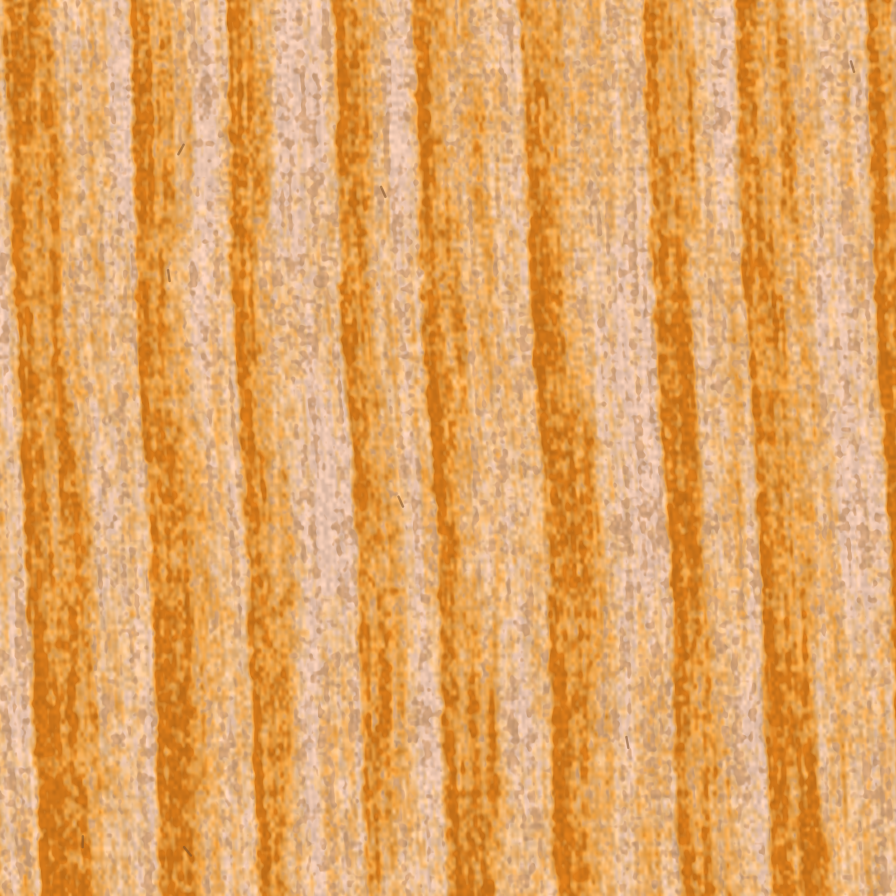
A WebGL 1 fragment shader for this texture:

```glsl
precision highp float;

// Softwood grain: leaning growth rings, each with a sharp dark left edge that
// fades to pale wood on the right. Jittered ring edges give the broad tone;
// stretched value noise adds streaks, fibres, mottling and grey-tan specks.

uniform vec2 u_resolution;

const float RING_WIDTH = 0.115;
const float RING_JITTER = 0.46;
const float LEAN = 0.042;

const vec3 RESIN = vec3(0.81, 0.46, 0.10);
const vec3 AMBER = vec3(0.91, 0.62, 0.26);
const vec3 SAND  = vec3(0.92, 0.68, 0.40);
const vec3 CREAM = vec3(0.93, 0.75, 0.55);
const vec3 PINK  = vec3(0.92, 0.77, 0.68);
const vec3 TAN   = vec3(0.80, 0.61, 0.45);
const vec3 FLECK = vec3(0.50, 0.32, 0.16);

float hash(vec2 p) {
  return fract(sin(dot(p, vec2(127.1, 311.7))) * 43758.5453);
}

float noise(vec2 p) {
  vec2 i = floor(p);
  vec2 f = fract(p);
  f = f * f * (3.0 - 2.0 * f);
  float low = mix(hash(i), hash(i + vec2(1.0, 0.0)), f.x);
  float high = mix(hash(i + vec2(0.0, 1.0)), hash(i + vec2(1.0, 1.0)), f.x);
  return mix(low, high, f.y);
}

// Noise centred on zero, with its own offset per layer
float layer(vec2 p, vec2 frequency, float seed) {
  return noise(p * frequency + seed * vec2(17.3, 9.7)) - 0.5;
}

float ringEdge(float index) {
  return index + RING_JITTER * (hash(vec2(index, 4.0)) - 0.5);
}

// x: position across the ring from 0 to 1, y: ring width, z: random per ring
vec3 findRing(float u) {
  float cell = floor(u);
  float left = cell - 2.0;
  float right = cell + 3.0;
  for (int k = -1; k <= 2; k++) {
    float edge = ringEdge(cell + float(k));
    if (edge <= u) left = max(left, edge);
    else right = min(right, edge);
  }
  float width = right - left;
  return vec3((u - left) / width, width, hash(vec2(floor(left + 0.5), 8.0)));
}

// Dark at the left edge, pale on the right, then a quick drop to the next edge
float ringTone(vec3 ring) {
  float fadeEnd = mix(0.50, 0.85, ring.z);
  float tone = mix(0.20, 0.82, smoothstep(0.14, fadeEnd, ring.x));
  tone -= 0.17 * (1.0 - smoothstep(0.03, 0.16, ring.x));
  return mix(tone, 0.03, smoothstep(1.0 - 0.08 / ring.y, 1.0, ring.x));
}

vec3 woodColor(float tone) {
  float t = clamp(tone, 0.0, 1.0) * 4.0;
  vec3 color = mix(RESIN, AMBER, clamp(t, 0.0, 1.0));
  color = mix(color, SAND, clamp(t - 1.0, 0.0, 1.0));
  color = mix(color, CREAM, clamp(t - 2.0, 0.0, 1.0));
  return mix(color, PINK, clamp(t - 3.0, 0.0, 1.0));
}

// Sparse short dark ticks, one at most per grid cell
float fleckMask(vec2 p, float count) {
  vec2 cell = floor(p * count);
  vec2 center = 0.25 + 0.5 * vec2(hash(cell + 3.1), hash(cell + 7.7));
  vec2 d = (fract(p * count) - center) / count;
  float angle = 1.6 * (hash(cell + 5.3) - 0.5);
  vec2 axis = vec2(sin(angle), cos(angle));
  float along = clamp(dot(d, axis), -0.006, 0.006);
  float dist = length(d - axis * along);
  return step(0.92, hash(cell + 1.9)) * (1.0 - smoothstep(0.0005, 0.0022, dist));
}

void main() {
  vec2 p = gl_FragCoord.xy / u_resolution;

  // Follow the lean and slow wander of the trunk
  vec2 q = vec2(p.x - LEAN * (1.0 - p.y), p.y);
  q.x += 0.010 * layer(q, vec2(3.0, 3.5), 1.0);
  float ragged = 0.006 * layer(q, vec2(90.0, 50.0), 2.0);
  vec3 ring = findRing((q.x + ragged) / RING_WIDTH + 5.76);

  // Long streaks are strongest mid ring, mottling is everywhere
  float middle = smoothstep(0.1, 0.3, ring.x) * (1.0 - smoothstep(0.8, 1.0, ring.x));
  float tone = ringTone(ring);
  tone += layer(q, vec2(85.0, 4.5), 3.0) * mix(0.20, 0.62, middle);
  tone += layer(q, vec2(36.0, 2.5), 4.0) * mix(0.16, 0.40, middle);
  tone += layer(q, vec2(210.0, 12.0), 5.0) * 0.36;
  tone += layer(q, vec2(120.0, 85.0), 6.0) * 0.38;
  tone += layer(q, vec2(240.0, 150.0), 7.0) * 0.40;
  vec3 color = woodColor(tone);

  // Soft grey-tan specks in the pale wood
  float speck = 0.7 * layer(q, vec2(150.0, 110.0), 8.0)
              + 0.6 * layer(q, vec2(230.0, 14.0), 9.0)
              + 0.5 * layer(q, vec2(250.0, 210.0), 11.0);
  float specks = smoothstep(0.0, 0.36, speck) * smoothstep(0.25, 0.6, tone);
  color = mix(color, TAN, 0.85 * specks);

  // Fine grain, upright fibres and stray flecks
  float shade = 0.16 * layer(q, vec2(250.0, 190.0), 10.0);
  shade += 0.08 * layer(q, vec2(250.0, 24.0), 12.0);
  color *= 1.0 + shade;
  color = mix(color, FLECK, 0.6 * fleckMask(p, 8.0));
  gl_FragColor = vec4(color, 1.0);
}
```
